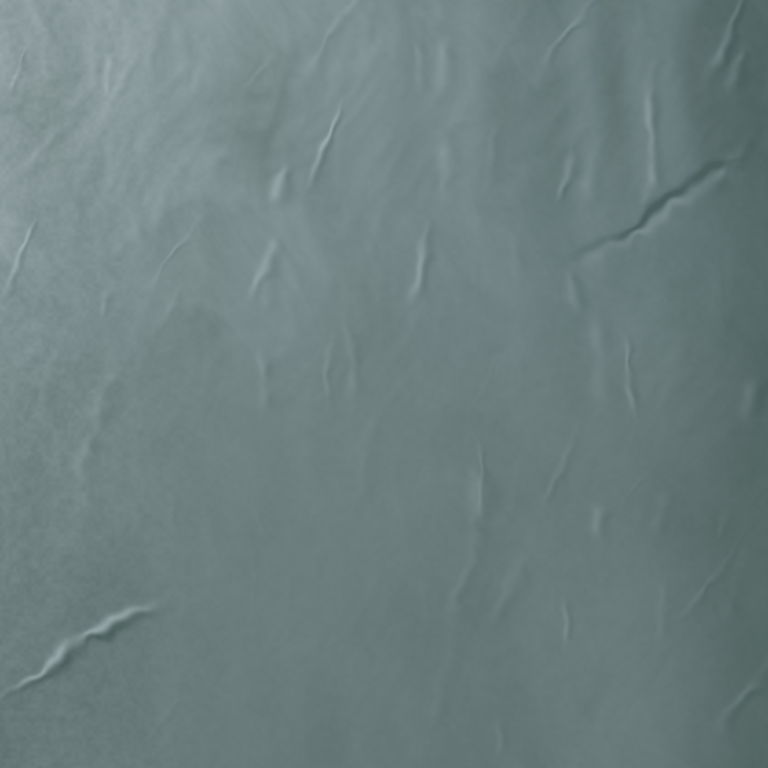
Reproduce this texture procedurally as a WebGL 2 fragment shader.

```glsl
#version 300 es
precision highp float;
// Draws a grey-green, softly lit painted wall with drips, scuffs and creases.
// A broad glow sets the tone; stretched noise forms runs and folded relief, and
// tapered strokes scattered in cells and along a sequence form the ridges.
uniform vec2 u_resolution;
out vec4 fragColor;

const vec3 BASE_COLOR = vec3(0.418, 0.488, 0.485);
const vec3 TONE_STEP = vec3(0.050, 0.047, 0.050);   // colour change per tone unit
const vec3 COOL_TINT = vec3(-0.002, 0.000, 0.010);
const vec2 GLOW_SIZE = vec2(0.58, 0.53);
const float GLOW_GAIN = 3.1;
const float FLOOR_TONE = -0.42;
const float EDGE_SHADE = 1.5;
const float RUN_GAIN = 1.25;
const float MOTTLE_GAIN = 1.0;
const float RELIEF_GAIN = 2.6;
const float GRAIN_GAIN = 0.55;
const vec2 SCUFF_GRID = vec2(10.0, 7.0);
const float SCUFF_GAIN = 2.0;
const int CREASE_COUNT = 5;
const vec2 CREASE_START = vec2(0.10, 0.16);
const vec2 CREASE_STRIDE = vec2(0.7549, 0.5698);
const float CREASE_GAIN = 3.0;

float hash(vec2 p) {
  vec3 q = fract(vec3(p.xyx) * 0.1031);
  q += dot(q, q.yzx + 33.33);
  return fract((q.x + q.y) * q.z);
}

float noise(vec2 p) {
  vec2 i = floor(p), f = fract(p);
  f = f * f * (3.0 - 2.0 * f);
  float low = mix(hash(i), hash(i + vec2(1, 0)), f.x);
  float high = mix(hash(i + vec2(0, 1)), hash(i + vec2(1, 1)), f.x);
  return mix(low, high, f.y);
}

// Layered noise; fold 1 turns each layer into creased ridges
float layers(vec2 p, float fold) {
  float sum = 0.0, gain = 0.5;
  for (int i = 0; i < 4; i++) {
    float n = noise(p);
    sum += gain * mix(n, 1.0 - abs(2.0 * n - 1.0), fold);
    p = mat2(1.7, 0.9, -0.9, 1.7) * p + 7.3;
    gain *= 0.5;
  }
  return sum;
}

// Bright ridge with a dark flank, tapered at both ends
float ridge(vec2 p, float angle, float halfLength, float width, float bend, float seed) {
  vec2 along = vec2(cos(angle), sin(angle));
  float s = dot(p, along);
  float wobble = 0.6 * sin(s * 29.0 + seed) + 0.25 * sin(s * 71.0 + seed * 2.3)
               + 0.12 * sin(s * 190.0 + seed * 3.7);
  float d = dot(p, vec2(along.y, -along.x)) + bend * wobble;
  float taper = 1.0 - smoothstep(0.3, 1.0, abs(s) / halfLength);
  float w = width * (0.5 + noise(vec2(s * 50.0, seed)));
  float flank = (d - 1.7 * w) / (1.3 * w);
  float patchy = 0.35 + 1.1 * noise(vec2(s * 38.0 + 9.0, seed));
  return taper * patchy * (exp(-d * d / (w * w)) - 0.5 * exp(-flank * flank));
}

// Short, mostly upright marks, one per grid cell
float scuffs(vec2 uv, float seed) {
  vec2 home = floor(uv * SCUFF_GRID);
  float sum = 0.0;
  for (int k = 0; k < 9; k++) {
    vec2 cell = home + vec2(k % 3 - 1, k / 3 - 1);
    vec2 key = cell + seed;
    float a = hash(key + 11.7), b = hash(key + 41.3), c = hash(key + 73.9);
    vec2 center = (cell + 0.2 + 0.6 * vec2(a, b)) / SCUFF_GRID;
    float strength = 1.3 * pow(hash(key + 97.1), 1.6) - 0.15;
    sum += strength * ridge(uv - center, 1.65 - 0.9 * c * c, mix(0.02, 0.09, b),
                            mix(0.003, 0.009, a), 0.006, c * 40.0);
  }
  return sum;
}

// Long creases; the first two slant, the rest stand upright and fainter
float creases(vec2 uv) {
  float sum = 0.0;
  for (int i = 0; i < CREASE_COUNT; i++) {
    float n = float(i), upright = step(1.5, n);
    vec2 center = fract(CREASE_START + n * CREASE_STRIDE);
    float side = (1.0 - 1.7 * mod(n, 2.0)) * mix(1.0, 0.3, upright);
    sum += side * ridge(uv - center, mix(0.55, 1.4, upright), 0.15,
                        mix(0.0055, 0.010, upright), 0.011, n * 5.1 + 1.0);
  }
  return sum;
}

void main() {
  vec2 uv = gl_FragCoord.xy / u_resolution;
  vec2 fromCorner = (uv - vec2(0, 1)) / GLOW_SIZE;
  float glow = exp(-dot(fromCorner, fromCorner));
  float upper = smoothstep(0.3, 0.9, uv.y);

  // Broad light, dark right border and mottling
  float tone = FLOOR_TONE + GLOW_GAIN * glow - EDGE_SHADE * smoothstep(0.82, 1.02, uv.x);
  tone += MOTTLE_GAIN * (layers(uv * vec2(8.0, 6.0), 0.0) - 0.47);

  // Vertical runs
  float sway = 0.3 * sin(uv.y * 9.0) + 0.2 * sin(uv.y * 21.0 + uv.x * 8.0);
  float runs = noise(vec2(uv.x * 26.0 + sway, uv.y * 3.5)) - 0.5;
  tone += RUN_GAIN * runs * mix(0.2, 1.0, upper);

  // Folded relief lit from the upper left
  vec2 bump = uv * vec2(13.0, 8.0) + 0.4 * sin(uv.yx * 19.0);
  float slope = layers(bump, 1.0) - layers(bump + vec2(-0.12, 0.09), 1.0);
  tone += RELIEF_GAIN * slope * (0.16 + 0.25 * upper + 0.8 * glow);

  // Marks, creases and fine grain
  float scuffMask = 0.12 + 0.8 * upper + 0.35 * smoothstep(0.45, 0.7, uv.x) * (1.0 - upper);
  tone += SCUFF_GAIN * scuffMask * (scuffs(uv, 0.0) + scuffs(uv, 57.0));
  tone += CREASE_GAIN * creases(uv);
  float grain = noise(uv * 210.0) + noise(uv * 110.0 + 31.0) - 1.0;
  tone += GRAIN_GAIN * grain * mix(1.0, 0.3, smoothstep(0.0, 0.35, uv.x));

  vec3 color = BASE_COLOR + TONE_STEP * clamp(tone, -2.4, 4.2);
  fragColor = vec4(color + COOL_TINT * upper * smoothstep(-0.3, 0.5, runs + 0.4 * uv.x), 1.0);
}
```
